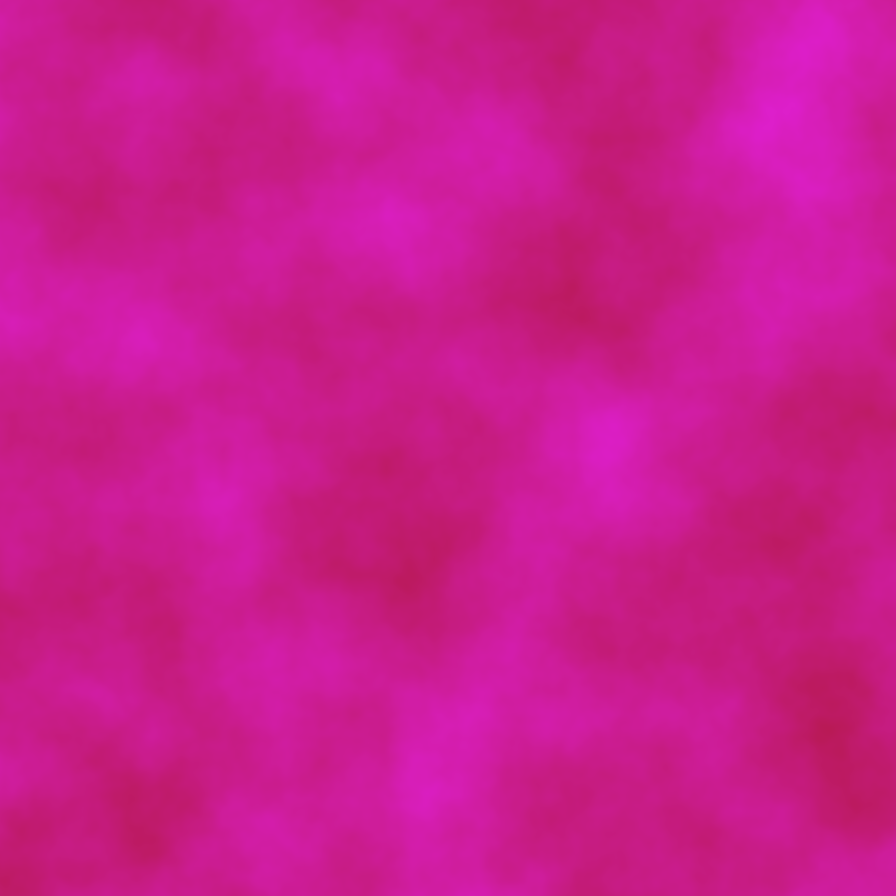
Reproduce this texture procedurally as a Shadertoy shader.

```glsl
// Soft magenta clouds drifting between crimson and bright pink-violet.

const vec3 CRIMSON = vec3(0.713, 0.100, 0.300);
const vec3 ORCHID  = vec3(0.868, 0.120, 0.800);

const float CLOUD_CELLS = 4.8;   // main cloud cells across the canvas
const float DRIFT_CELLS = 2.3;   // broad tonal drift cells
const float DRIFT_SHARE = 0.7;
const float CONTRAST    = 0.51;
const float MID_TONE    = 0.51;
const float GAIN        = 0.525; // strength of each finer octave
const int   OCTAVES     = 5;

// Unit gradient with a random direction for a lattice point
vec2 latticeGradient(vec2 cell) {
    uvec2 q = uvec2(ivec2(cell) + 4096) * uvec2(1597u, 3571u);
    uint h = (q.x ^ q.y) * 668265u;
    h = (h ^ (h >> 15)) * 739397u;
    h ^= h >> 13;
    float angle = 6.28319 * float(h & 65535u) / 65536.0;
    return vec2(cos(angle), sin(angle));
}

// Gradient noise, centred on zero
float gradientNoise(vec2 p) {
    vec2 cell = floor(p);
    vec2 f = p - cell;
    vec2 fade = f * f * f * (f * (f * 6.0 - 15.0) + 10.0);
    vec2 right = vec2(1.0, 0.0);
    vec2 up = vec2(0.0, 1.0);
    float a = dot(latticeGradient(cell), f);
    float b = dot(latticeGradient(cell + right), f - right);
    float c = dot(latticeGradient(cell + up), f - up);
    float d = dot(latticeGradient(cell + 1.0), f - 1.0);
    return mix(mix(a, b, fade.x), mix(c, d, fade.x), fade.y);
}

// Sum of octaves, each shifted so that the lattices do not line up
float fractalNoise(vec2 p, int octaves, float gain) {
    float sum = 0.0;
    float amplitude = 1.0;
    for (int i = 0; i < octaves; i++) {
        sum += amplitude * gradientNoise(p);
        p = p * 2.0 + vec2(17.37, 9.61);
        amplitude *= gain;
    }
    return sum;
}

// Colour ramp from the dark patches to the bright ones
vec3 cloudColor(float tone) {
    return mix(CRIMSON, ORCHID, clamp(tone, 0.0, 1.0));
}

void mainImage(out vec4 fragColor, in vec2 fragCoord) {
    vec2 uv = fragCoord / iResolution.y;

    // Fine clouds over a broad drift
    float clouds = fractalNoise(uv * CLOUD_CELLS + vec2(3.3, 7.8), OCTAVES, GAIN);
    float drift = gradientNoise(uv * DRIFT_CELLS + vec2(41.4, 23.7));
    float tone = MID_TONE + CONTRAST * (clouds + DRIFT_SHARE * drift);

    fragColor = vec4(cloudColor(tone), 1.0);
}
```
